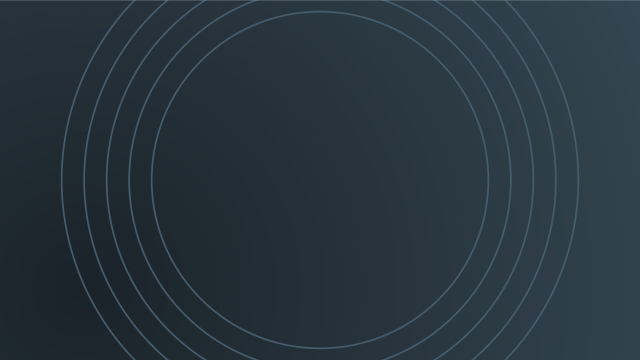
Reproduce this background procedurally as a WebGL 2 fragment shader.

```glsl
#version 300 es
precision highp float;
// Five thin concentric rings over a dark slate glow that brightens to the right.

uniform vec2 u_resolution;
out vec4 fragColor;

const vec3 DEEP_SLATE = vec3(0.104, 0.136, 0.160);
const vec3 PALE_SLATE = vec3(0.205, 0.275, 0.320);
const vec3 RING_BLUE = vec3(0.272, 0.360, 0.425);
const vec3 EDGE_GREY = vec3(0.55, 0.60, 0.63);

const int RING_COUNT = 5;
const float INNER_RADIUS = 0.4676;
const float RING_SPACING = 0.0625;
const float RING_HALF_WIDTH = 0.0024;

// Radial blend growing outward from the darkest spot.
vec3 radialGradient(vec2 p, vec2 center, float reach, vec3 inner, vec3 outer) {
    return mix(inner, outer, clamp(length(p - center) / reach, 0.0, 1.0));
}

// Smooth coverage of a line at the given signed distance.
float lineMask(float dist, float halfWidth, float pixel) {
    return clamp((halfWidth - abs(dist)) / pixel + 0.5, 0.0, 1.0);
}

// Coverage of evenly spaced circles around the origin.
float ringMask(vec2 p, float firstRadius, float spacing, float halfWidth, float pixel) {
    float mask = 0.0;
    float r = length(p);
    for (int i = 0; i < RING_COUNT; i++) {
        float radius = firstRadius + float(i) * spacing;
        mask = max(mask, lineMask(r - radius, halfWidth, pixel));
    }
    return mask;
}

void main() {
    // Canvas height is one unit; the origin is the lower left corner.
    vec2 p = gl_FragCoord.xy / u_resolution.y;
    float pixel = 1.0 / u_resolution.y;
    vec2 middle = 0.5 * u_resolution / u_resolution.y;

    vec3 color = radialGradient(p, vec2(0.23, 0.20), 1.74, DEEP_SLATE, PALE_SLATE);

    float rings = ringMask(p - middle, INNER_RADIUS, RING_SPACING, RING_HALF_WIDTH, pixel);
    color = mix(color, RING_BLUE, rings);

    // Faint hairline along the top border.
    color = mix(color, EDGE_GREY, 0.4 * lineMask(p.y - 1.0, 0.0022, pixel));

    fragColor = vec4(color, 1.0);
}
```
